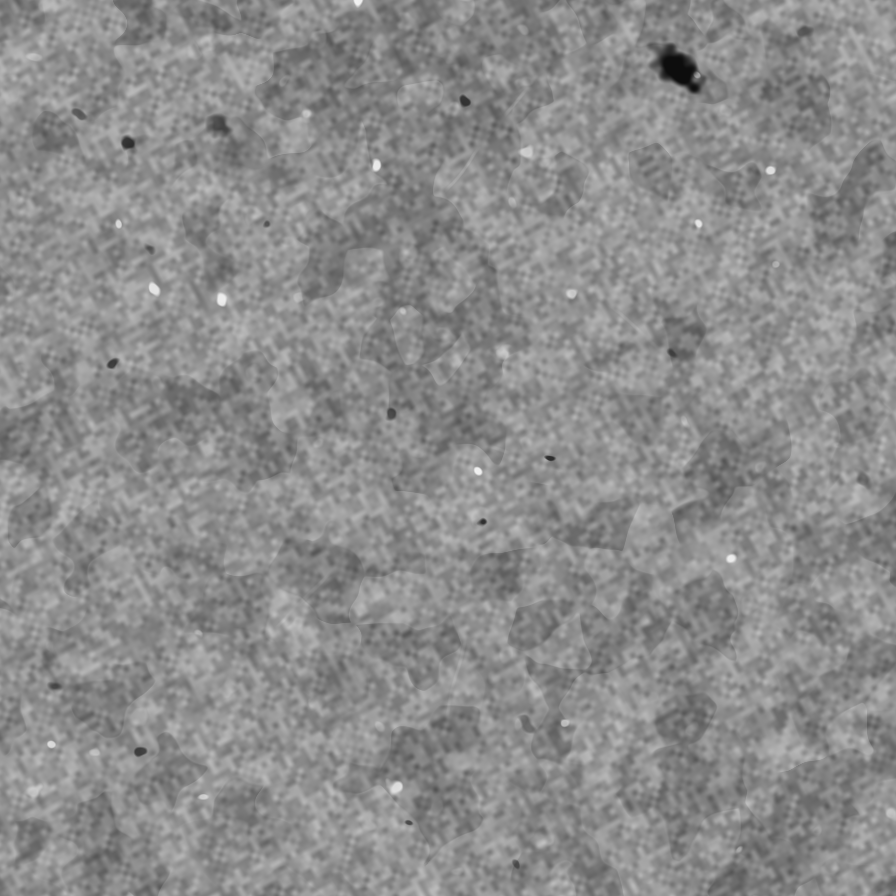
Give the GLSL for this texture, as a three.js fragment shader.

```glsl
varying vec2 vUv;

float hash(vec2 p) {
  vec3 q = fract(vec3(p.xyx) * 0.1031);
  q += dot(q, q.yzx + 33.33);
  return fract((q.x + q.y) * q.z);
}

vec2 hash2(vec2 p) {
  return vec2(hash(p + 17.3), hash(p + 71.9));
}

float noise(vec2 p) {
  vec2 i = floor(p);
  vec2 f = fract(p);
  f = f * f * (3.0 - 2.0 * f);
  float low = mix(hash(i), hash(i + vec2(1.0, 0.0)), f.x);
  float high = mix(hash(i + vec2(0.0, 1.0)), hash(i + vec2(1.0)), f.x);
  return mix(low, high, f.y);
}

// Signed noise of one grain size, centred on zero
float grain(vec2 uv, float scale, float seed) {
  return noise(uv * scale + seed) - 0.5;
}

mat2 rotation(float angle) {
  float c = cos(angle);
  float s = sin(angle);
  return mat2(c, -s, s, c);
}

// Irregular mineral cells, blended softly at their borders
float mineralCells(vec2 p) {
  vec2 base = floor(p);
  float total = 0.0;
  float weights = 0.0;
  for (int y = -1; y <= 1; y++) {
    for (int x = -1; x <= 1; x++) {
      vec2 cell = base + vec2(float(x), float(y));
      vec2 d = p - cell - hash2(cell);
      float w = exp(-14.0 * dot(d, d));
      total += w * hash(cell + 5.7);
      weights += w;
    }
  }
  return total / weights;
}

// Ragged blob with a soft rim, 1 inside
float blob(vec2 d, vec2 radii, float angle, float rag) {
  float r = length(rotation(angle) * d / radii);
  return 1.0 - smoothstep(0.55, 1.25, r + rag);
}

// Sparse blobs of random size, turn and strength
float specks(vec2 uv, float scale, float chance, float radius, float seed) {
  vec2 p = uv * scale;
  vec2 base = floor(p);
  float rag = grain(uv, 130.0, seed) * 0.9;
  float cover = 0.0;
  for (int y = -1; y <= 1; y++) {
    for (int x = -1; x <= 1; x++) {
      vec2 cell = base + vec2(float(x), float(y));
      vec2 id = cell + seed;
      vec2 d = (p - cell - hash2(id)) / scale;
      float size = radius * mix(0.6, 1.4, hash(id + 3.1));
      vec2 radii = size * vec2(1.0, mix(0.5, 1.0, hash(id + 9.4)));
      float strength = mix(0.35, 1.0, hash(id + 6.2));
      float present = step(hash(id + 1.5), chance);
      cover = max(cover, present * strength * blob(d, radii, 6.28 * hash(id + 4.8), rag));
    }
  }
  return cover;
}

// Thin broken hairline through a centre
float hairline(vec2 uv, vec2 centre, float angle, float halfLength) {
  vec2 d = rotation(angle) * (uv - centre);
  d.y += 0.008 * grain(uv, 22.0, 8.0);
  float along = 1.0 - smoothstep(0.7, 1.0, abs(d.x) / halfLength);
  float across = 1.0 - smoothstep(0.0005, 0.003, abs(d.y));
  return along * across * smoothstep(0.2, 0.6, noise(uv * 45.0));
}

// Where dark minerals gather: an upper vein and a lower band
float darkRegion(vec2 uv) {
  float bend = 0.46 + 0.12 * grain(uv, 5.0, 2.0);
  float vein = exp(-pow((uv.x - bend) / 0.08, 2.0)) * smoothstep(0.44, 0.62, uv.y);
  float band = exp(-pow((uv.y - 0.26) / 0.15, 2.0));
  return 0.4 * vein + 0.1 * band + 0.5 * grain(uv, 6.0, 31.0);
}

void main() {
  vec2 uv = vUv;
  vec2 warp = vec2(grain(uv, 38.0, 11.0), grain(uv, 38.0, 47.0));

  // Stone ground with dark patches
  float cells = mineralCells((uv + 0.025 * warp) * 23.0);
  float patches = smoothstep(0.58, 0.86, cells + darkRegion(uv));
  float tone = 0.582 - 0.09 * patches;

  // Grain from coarse to fine
  tone += 0.07 * grain(uv, 27.0, 3.0);
  tone += 0.10 * grain(uv, 68.0, 19.0);
  tone += 0.20 * grain(rotation(0.5) * uv, 155.0, 53.0);

  // Faint pale hairlines
  float lines = hairline(uv, vec2(0.54, 0.84), 0.9, 0.09);
  for (int i = 0; i < 6; i++) {
    vec2 id = vec2(float(i), 23.0);
    lines = max(lines, 0.7 * hairline(uv, hash2(id), 3.14 * hash(id), 0.05));
  }
  tone += 0.07 * lines;

  // Pale flecks, bright crystals and dark pits
  tone += 0.10 * specks(uv, 20.0, 0.16, 0.010, 41.0);
  tone = mix(tone, 0.98, specks(uv, 15.0, 0.13, 0.0065, 83.0));
  tone = mix(tone, 0.12, 0.9 * specks(uv, 13.0, 0.13, 0.0085, 127.0));
  float chip = blob(uv - vec2(0.756, 0.924), vec2(0.032, 0.016), -0.7, 0.8 * grain(uv, 80.0, 7.0));
  tone = mix(tone, 0.05, chip);

  gl_FragColor = vec4(vec3(clamp(tone, 0.0, 1.0)), 1.0);
}
```
